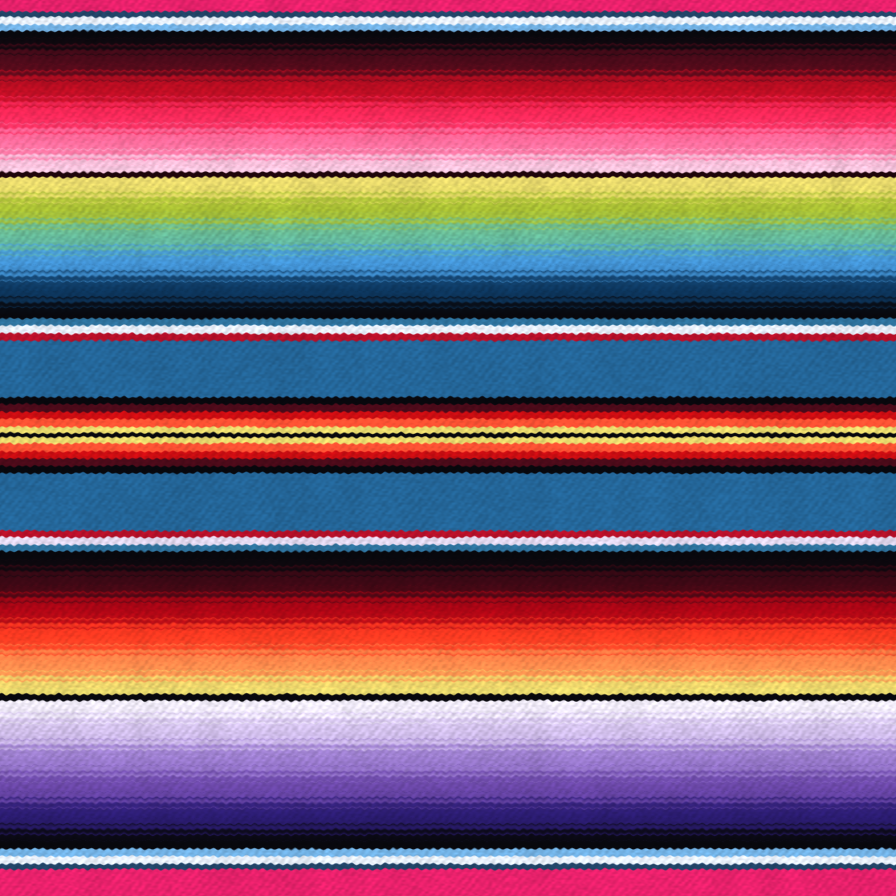
A WebGL 1 fragment shader for this pattern:

```glsl
precision highp float;
// Woven serape blanket: horizontal stripes and shaded bands of interleaved yarn.

uniform vec2 u_resolution;

float hash(vec2 p) {
  vec3 q = fract(p.xyx * vec3(0.1031, 0.1030, 0.0973));
  q += dot(q, q.yzx + 33.33);
  return fract((q.x + q.y) * q.z);
}

float noise(vec2 p) {
  vec2 i = floor(p), f = fract(p);
  f = f * f * (3.0 - 2.0 * f);
  return mix(mix(hash(i), hash(i + vec2(1, 0)), f.x),
             mix(hash(i + vec2(0, 1)), hash(i + vec2(1, 1)), f.x), f.y);
}

// Each stripe covers everything from its start downward.
void stripe(inout vec3 cloth, float row, float start, vec3 yarn) {
  float soft = max(0.9, 768.0 / u_resolution.y * 0.7);
  cloth = mix(cloth, yarn, smoothstep(start - soft, start + soft, row));
}

// Blends six yarns by widening thin lines of each next colour.
vec3 shaded(float row, float start, float end, vec3 a, vec3 b, vec3 c, vec3 d, vec3 e, vec3 f) {
  float s = clamp((row - start) / (end - start), 0.0, 1.0) * 5.0;
  float line = 0.25 + abs(fract((row - start) / 5.6) - 0.5);
  vec3 col = mix(a, b, smoothstep(line - 0.25, line + 0.25, s));
  col = mix(col, c, smoothstep(line - 0.25, line + 0.25, s - 1.0));
  col = mix(col, d, smoothstep(line - 0.25, line + 0.25, s - 2.0));
  col = mix(col, e, smoothstep(line - 0.25, line + 0.25, s - 3.0));
  col = mix(col, f, smoothstep(line - 0.25, line + 0.25, s - 4.0));
  // Let the smooth blend soften the contrast of the lines.
  vec3 blend = mix(a, b, clamp(s, 0.0, 1.0));
  blend = mix(blend, c, clamp(s - 1.0, 0.0, 1.0));
  blend = mix(blend, d, clamp(s - 2.0, 0.0, 1.0));
  blend = mix(blend, e, clamp(s - 3.0, 0.0, 1.0));
  blend = mix(blend, f, clamp(s - 4.0, 0.0, 1.0));
  return mix(blend, col, 0.65);
}

void main() {
  // The cloth is 768 rows high, counted from the top.
  vec2 p = gl_FragCoord.xy / u_resolution.y * 768.0;
  p.y = 768.0 - p.y;

  // Twisted yarn makes every edge slightly scalloped.
  float row = p.y + 0.6 * sin(p.x * 0.9) + 1.3 * (noise(p * vec2(0.16, 0.2)) - 0.5);

  vec3 black = vec3(0.03, 0.03, 0.05), white = vec3(0.91, 0.94, 0.98);
  vec3 pink = vec3(0.91, 0.13, 0.42), navy = vec3(0.13, 0.27, 0.41);
  vec3 sky = vec3(0.45, 0.70, 0.90), teal = vec3(0.18, 0.45, 0.62);
  vec3 blue = vec3(0.14, 0.40, 0.60), crimson = vec3(0.72, 0.06, 0.16);
  vec3 maroon = vec3(0.30, 0.04, 0.10), red = vec3(0.80, 0.05, 0.07);
  vec3 coral = vec3(1.0, 0.32, 0.20), yellow = vec3(0.92, 0.86, 0.43);

  // Upper border and the rose band.
  vec3 cloth = pink;
  stripe(cloth, row, 10.0, navy);
  stripe(cloth, row, 14.5, white);
  stripe(cloth, row, 21.0, sky);
  stripe(cloth, row, 26.5, shaded(row, 30.0, 145.0, black, maroon, vec3(0.74, 0.05, 0.13),
    vec3(0.97, 0.16, 0.35), vec3(1.0, 0.43, 0.62), vec3(0.97, 0.78, 0.88)));
  stripe(cloth, row, 147.5, maroon * 0.4);

  // Lime to blue band.
  stripe(cloth, row, 152.0, shaded(row, 157.0, 270.0, yellow, vec3(0.66, 0.75, 0.20),
    vec3(0.40, 0.73, 0.60), vec3(0.27, 0.59, 0.85), vec3(0.05, 0.22, 0.38), black));
  stripe(cloth, row, 273.0, teal);
  stripe(cloth, row, 279.0, white);
  stripe(cloth, row, 286.0, crimson);
  stripe(cloth, row, 292.0, blue);

  // Centre stripes mirror about row 373.
  float inward = 373.0 - abs(row - 373.0);
  stripe(cloth, inward, 340.5, black);
  stripe(cloth, inward, 346.5, maroon);
  stripe(cloth, inward, 353.0, red);
  stripe(cloth, inward, 359.0, coral);
  stripe(cloth, inward, 366.0, yellow);
  stripe(cloth, inward, 371.2, black);

  // Flame band.
  stripe(cloth, row, 455.0, crimson);
  stripe(cloth, row, 460.5, vec3(0.89, 0.85, 0.94));
  stripe(cloth, row, 467.0, teal);
  stripe(cloth, row, 472.5, shaded(row, 477.0, 592.0, black, maroon * 0.8,
    vec3(0.68, 0.02, 0.08), vec3(0.98, 0.23, 0.13), vec3(1.0, 0.54, 0.30), yellow));
  stripe(cloth, row, 595.0, black);

  // Violet band and lower border.
  stripe(cloth, row, 600.5, shaded(row, 603.0, 723.0, vec3(0.95, 0.93, 0.98),
    vec3(0.82, 0.75, 0.92), vec3(0.60, 0.48, 0.80), vec3(0.42, 0.28, 0.66),
    vec3(0.17, 0.11, 0.45), black));
  stripe(cloth, row, 727.5, sky);
  stripe(cloth, row, 734.0, white);
  stripe(cloth, row, 740.5, navy);
  stripe(cloth, row, 745.0, pink);

  // Twill diagonals, fibre grain and slow fading.
  float twill = sin(p.x * 0.9 + p.y * 0.75);
  float grain = noise(p * vec2(0.35, 0.6)) - 0.5;
  float fade = noise(p * vec2(0.05, 0.02)) - 0.5;
  cloth *= 1.0 + 0.035 * twill + 0.12 * grain + 0.06 * fade;
  gl_FragColor = vec4(cloth, 1.0);
}
```
